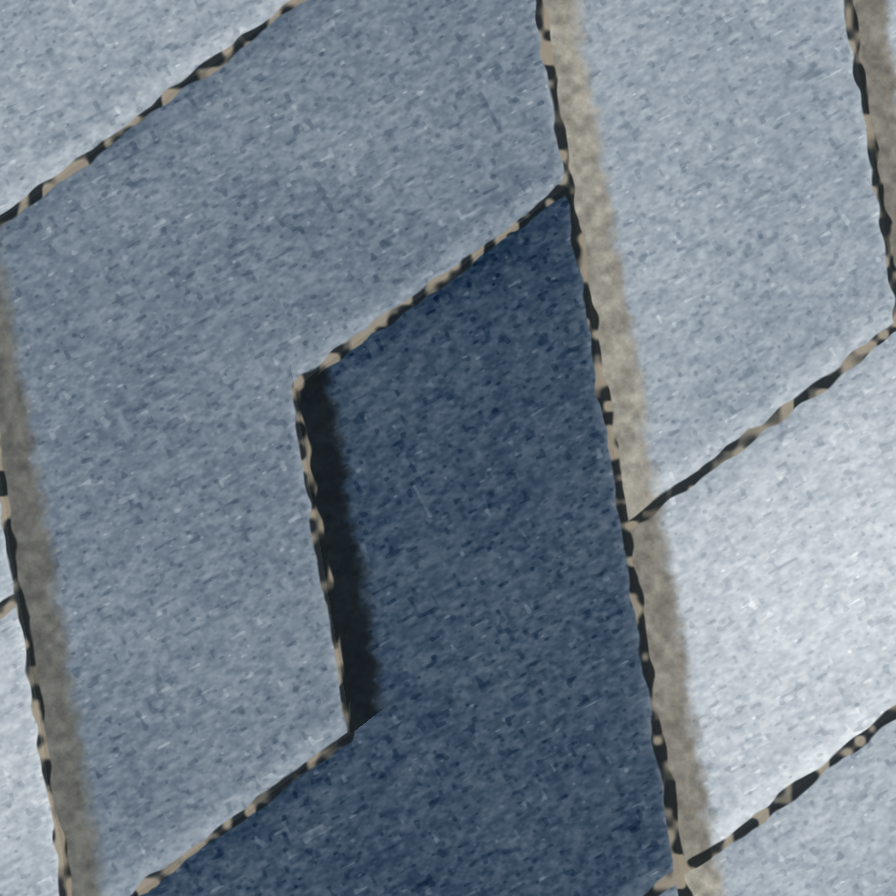
Reproduce this texture procedurally as a Shadertoy shader.

```glsl
// Weathered interlocking L-shaped paving stones on a slanted grid, with mossy joints and grainy faces.

// Slanted grid: a block of 2 columns by 3 rows holds two L-shaped stones
const vec2 GRID_NODE = vec2(0.391, 0.180);   // where column 1 meets row 2
const vec2 COLUMN_STEP = vec2(0.307, 0.229);
const vec2 ROW_STEP = vec2(0.0625, -0.385);

// Sizes in canvas units
const float WOBBLE = 0.007;
const float SEAM_WIDTH = 0.0045;
const float MOSS_WIDTH = 0.051;
const float SIDE_RIM = 0.017;
const float LOWER_RIM = 0.036;

// Colours and tones
const vec3 STONE_DARK = vec3(0.165, 0.235, 0.315);
const vec3 STONE_PALE = vec3(0.83, 0.86, 0.88);
const vec3 MOSS_DARK = vec3(0.08, 0.11, 0.13);
const vec3 MOSS_TAN = vec3(0.62, 0.60, 0.55);
const vec3 CRUMB_DARK = vec3(0.10, 0.12, 0.13);
const vec3 CRUMB_TAN = vec3(0.60, 0.56, 0.49);
const float BASE_TONE = 0.43;
const vec2 BLOCK_TONE = vec2(0.22, 0.06);
const float SECOND_LIFT = 0.13;
const float SECOND_DROP = 0.32;
const vec2 GLOW_CENTRE = vec2(0.94, 0.32);
const float GRAIN = 0.29;

float cross2(vec2 a, vec2 b) { return a.x * b.y - a.y * b.x; }

float hash(vec2 p) {
    vec3 q = fract(vec3(p.xyx) * 0.1031);
    q += dot(q, q.yzx + 33.33);
    return fract((q.x + q.y) * q.z);
}

float noise(vec2 p) {
    vec2 i = floor(p), f = fract(p);
    f = f * f * (3.0 - 2.0 * f);
    return mix(mix(hash(i), hash(i + vec2(1, 0)), f.x),
               mix(hash(i + vec2(0, 1)), hash(i + vec2(1, 1)), f.x), f.y);
}

float fbm(vec2 p) {
    float sum = 0.0, weight = 0.5;
    for (int i = 0; i < 4; i++) {
        sum += weight * noise(p);
        p = p * 2.03 + 17.0;
        weight *= 0.5;
    }
    return sum;
}

// Block index in xy; z is 0 for the upper L, 1 for the lower L
vec3 stoneAt(vec2 cell) {
    vec2 block = floor(cell / vec2(2.0, 3.0));
    vec2 local = cell - block * vec2(2.0, 3.0);
    return vec3(block, step(1.5, local.x + local.y));
}

// Distance to a neighbouring cell, or far away if it is the same stone
float gapTo(vec2 cell, vec2 f, vec2 dir, vec2 size) {
    if (stoneAt(cell) == stoneAt(cell + dir)) return 1.0;
    return length(abs(dir) * mix(f, 1.0 - f, step(0.0, dir)) * size);
}

void mainImage(out vec4 fragColor, in vec2 fragCoord) {
    vec2 p = fragCoord / iResolution.y;
    float pixel = 1.0 / iResolution.y;

    // Grid position, with slightly uneven edges
    vec2 bent = p + WOBBLE * (vec2(fbm(p * 16.0), fbm(p * 16.0 + 40.0)) - 0.47);
    float area = cross2(COLUMN_STEP, ROW_STEP);
    vec2 q = bent - GRID_NODE;
    vec2 grid = vec2(1, 2) + vec2(cross2(q, ROW_STEP), cross2(COLUMN_STEP, q)) / area;
    vec2 cell = floor(grid), f = fract(grid);
    vec2 size = abs(area) / vec2(length(ROW_STEP), length(COLUMN_STEP));
    vec3 stone = stoneAt(cell);

    // Distances to the stone's sides and inner corners
    float left = gapTo(cell, f, vec2(-1, 0), size);
    float right = gapTo(cell, f, vec2(1, 0), size);
    float top = gapTo(cell, f, vec2(0, -1), size);
    float bottom = gapTo(cell, f, vec2(0, 1), size);
    float corner = gapTo(cell, f, vec2(1, 1), size);
    float edge = min(min(min(left, right), min(top, bottom)),
                     min(corner, gapTo(cell, f, vec2(-1, -1), size)));

    // Stone tone: paler away from the central block, whose lower stone is dark
    float level = BASE_TONE + dot(abs(stone.xy), BLOCK_TONE);
    level += stone.z * (stone.xy == vec2(0) ? -SECOND_DROP : SECOND_LIFT);
    float mossLevel = level;
    level += 0.18 * exp(-28.0 * dot(p - GLOW_CENTRE, p - GLOW_CENTRE));
    level += 0.18 * (fbm(p * 7.0) - 0.47);

    // Streaky grain, dark pits and pale flecks
    vec2 along = normalize(COLUMN_STEP + vec2(0.12, 0.0));
    vec2 streak = vec2(dot(p, along), cross2(along, p));
    float fine = noise(streak * vec2(105, 190)) * 0.6 + noise(streak * vec2(230, 310) + 9.0) * 0.4;
    level += GRAIN * (fine - 0.5);
    level -= 0.12 * smoothstep(0.70, 0.90, noise(streak * vec2(125, 170) + 71.0));
    level += 0.16 * smoothstep(0.86, 0.98, noise(streak * vec2(85, 130) + 33.0));

    // Worn pale rims on the right and lower sides, soft shade on the upper side
    float rim = max(1.0 - smoothstep(0.0, SIDE_RIM, min(right, corner)),
                    1.0 - smoothstep(0.3 * LOWER_RIM, LOWER_RIM, bottom));
    level += 0.15 * rim;
    level -= 0.10 * (1.0 - smoothstep(0.0, 0.04, top));
    vec3 color = mix(STONE_DARK, STONE_PALE, clamp(level, -0.2, 1.15));

    // Mossy sunken band along the left side
    float ragged = left + 0.022 * (fbm(p * 55.0) - 0.47);
    float moss = 1.0 - smoothstep(0.60 * MOSS_WIDTH, MOSS_WIDTH, ragged);
    vec3 mossColor = mix(MOSS_DARK, MOSS_TAN, smoothstep(0.0, 0.75, mossLevel));
    mossColor *= (1.0 - 0.22 * stone.z) * (0.72 + 0.6 * fbm(p * 90.0));
    color = mix(color, mossColor, 0.9 * moss);

    // Broken seam of dark and sandy crumbs
    float width = SEAM_WIDTH * (0.25 + 1.6 * noise(p * 48.0 + 5.0));
    float seam = 1.0 - smoothstep(width - pixel, width + 2.0 * pixel, edge);
    vec3 crumbs = mix(CRUMB_DARK, CRUMB_TAN, smoothstep(0.40, 0.75, noise(p * 75.0)));
    color = mix(color, crumbs, 0.88 * seam);

    fragColor = vec4(clamp(color, 0.0, 1.0), 1.0);
}
```
